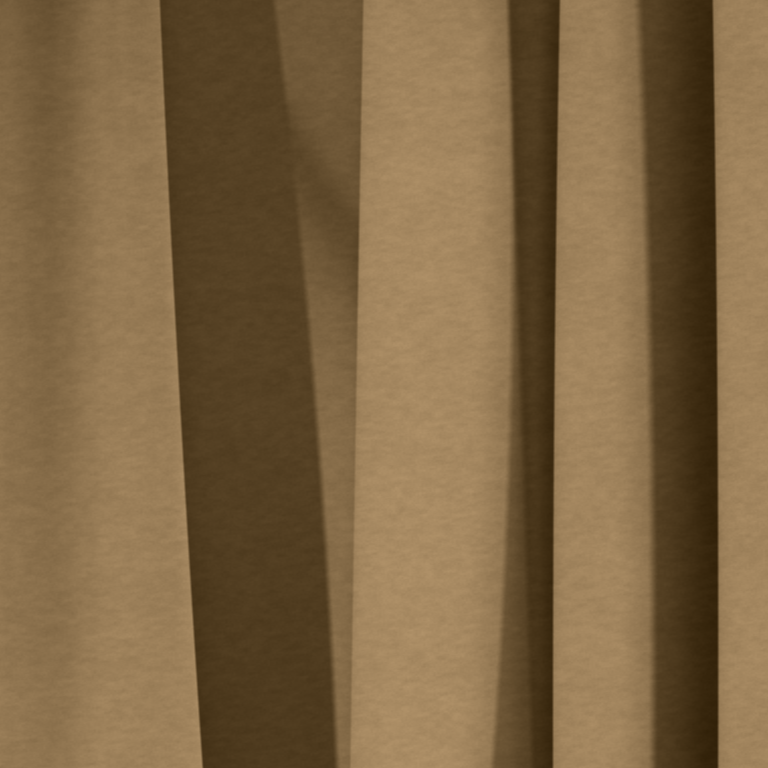
Give the GLSL for this texture, as a three.js fragment shader.

```glsl
// Draped tan curtain cloth: upright folds with deep shadows and a felted weave.
#define SHADE vec3(0.195, 0.130, 0.035)
#define LIT vec3(0.685, 0.565, 0.405)
#define CRISP 0.0022
#define SOFT 0.0055
#define WEAVE 0.075
#define MOTTLE 0.07
#define GRAIN 0.04

varying vec2 vUv;

float hash(vec2 p) {
  vec3 q = fract(vec3(p.xyx) * 0.1031);
  q += dot(q, q.yzx + 33.33);
  return fract((q.x + q.y) * q.z);
}

float noise(vec2 p) {
  vec2 i = floor(p), f = fract(p);
  f = f * f * (3.0 - 2.0 * f);
  return mix(mix(hash(i), hash(i + vec2(1.0, 0.0)), f.x),
             mix(hash(i + vec2(0.0, 1.0)), hash(i + 1.0), f.x), f.y);
}

float fbm(vec2 p) {
  float sum = 0.0, gain = 0.5;
  for (int i = 0; i < 4; i++) {
    sum += gain * noise(p);
    p = p * 2.03 + 17.3;
    gain *= 0.5;
  }
  return sum;
}

// Fold edge: parabola through its x at the top, middle and bottom.
float foldEdge(float top, float middle, float bottom, float d) {
  return top + d * (4.0 * middle - 3.0 * top - bottom)
       + d * d * 2.0 * (top - 2.0 * middle + bottom);
}

float rightOf(float x, float edge, float blur) {
  return smoothstep(edge - blur, edge + blur, x);
}

float bump(float x, float centre, float width) {
  float t = (x - centre) / width;
  return exp(-t * t);
}

float foldTone(float x, float d) {
  float e1 = foldEdge(0.208, 0.233, 0.264, d);
  float e2 = foldEdge(0.357, 0.409, 0.439, d);
  float e3 = foldEdge(0.473, 0.464, 0.456, d);
  float e4 = foldEdge(0.661, 0.665, 0.641, d);
  float e5 = foldEdge(0.663, 0.679, 0.693, d);
  float e6 = foldEdge(0.729, 0.722, 0.720, d);
  float e7 = foldEdge(0.831, 0.847, 0.850, d);
  float e8 = foldEdge(0.928, 0.934, 0.935, d);
  float topShade = exp(-d * 5.0);

  // Wide left panel with a shallow hollow and a lit rim
  float tone = 0.70 + 0.08 * smoothstep(0.08, 0.14, x) + 0.08 * d;
  tone -= 0.16 * bump(x, 0.06, 0.045) * (1.0 - 0.75 * d) + 0.10 * topShade;
  tone += 0.025 * (noise(vec2(x * 75.0, d * 1.5)) - 0.5);
  tone += 0.09 * exp(-abs(e1 - x) / 0.007);

  // Broad shadow
  float shadow = 0.29 - 0.07 * smoothstep(0.45, 1.0, d);
  shadow -= 0.08 * exp(-max(x - e1, 0.0) / 0.02);
  tone = mix(tone, shadow, rightOf(x, e1, CRISP));

  // Recessed strip crossed by a slanting crease
  float recess = mix(0.50, 0.69, smoothstep(0.15, 0.65, d));
  float crease = d - 0.18 - 1.5 * (x - 0.375);
  recess -= 0.17 * bump(crease, 0.0, crease < 0.0 ? 0.045 : 0.10);
  recess -= 0.07 * exp(-max(e3 - x, 0.0) / 0.012);
  tone = mix(tone, recess, rightOf(x, e2, SOFT));

  // Main bright fold
  float bright = 0.92 - 0.09 * topShade + 0.03 * bump(x, 0.54, 0.06);
  bright -= 0.14 * smoothstep(0.05, 0.0, e4 - x);
  bright -= 0.07 * exp(-max(x - e3, 0.0) / 0.008);
  tone = mix(tone, bright, rightOf(x, e3, CRISP));

  // Turned side of the fold, then the gap behind it
  float side = mix(0.46, 0.28, smoothstep(e4, e5 + 0.004, x));
  tone = mix(tone, side, rightOf(x, e4, SOFT));
  float gap = mix(0.19, 0.24, smoothstep(e5, e5 + 0.018, x));
  gap -= 0.15 * smoothstep(0.03, 0.0, e6 - x) + 0.04 * d;
  tone = mix(tone, gap, rightOf(x, e5, SOFT));

  // Narrow rounded fold
  float narrow = 0.90 - 0.07 * topShade;
  narrow -= 0.16 * smoothstep(0.05, 0.0, e7 - x);
  narrow -= 0.10 * exp(-max(x - e6, 0.0) / 0.008);
  tone = mix(tone, narrow, rightOf(x, e6, CRISP));

  // Deep shadow and the last lit panel
  float deep = mix(0.30, 0.05, smoothstep(e7, e8, x)) - 0.04 * d;
  tone = mix(tone, deep, rightOf(x, e7, SOFT * 1.4));
  float last = 0.90 - 0.06 * topShade - 0.12 * exp(-max(x - e8, 0.0) / 0.008);
  return mix(tone, last, rightOf(x, e8, CRISP));
}

void main() {
  vec2 p = vUv;
  float tone = foldTone(p.x, 1.0 - p.y);

  // Felted cloth: slanted fibres, cloudy mottling and fine grain
  float fibres = fbm(vec2(p.x * 75.0 + p.y * 20.0, p.y * 170.0 - p.x * 25.0)) - 0.47;
  float clouds = fbm(p * vec2(16.0, 22.0)) - 0.47;
  float grain = noise(p * 380.0) - 0.5;
  float cloth = WEAVE * fibres * 2.0 + MOTTLE * clouds + GRAIN * grain;
  tone += cloth * mix(0.5, 1.0, clamp(tone, 0.0, 1.0));

  gl_FragColor = vec4(mix(SHADE, LIT, tone), 1.0);
}
```
